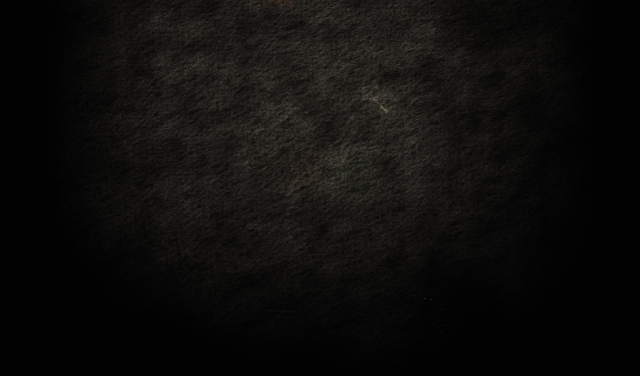
Reproduce this background procedurally as a Shadertoy shader.

```glsl
// Dark weathered stone wall, lit softly from above, with rust stains and fine scratches.

const vec3 STONE_COLOR = vec3(0.148, 0.139, 0.119);
const vec3 SHADOW_COLOR = vec3(0.003, 0.003, 0.005);
const vec3 RUST_COLOR = vec3(0.075, 0.036, 0.016);
const vec3 PALE_COLOR = vec3(0.105, 0.100, 0.078);
const vec3 MOSS_COLOR = vec3(0.022, 0.034, 0.018);
const vec3 SPECK_COLOR = vec3(0.24, 0.22, 0.15);
const vec2 LIGHT_CENTER = vec2(0.50, 0.76);
const vec2 LIGHT_RADIUS = vec2(0.53, 0.78);
const float GRAIN_SCALE = 165.0;
const float GRAIN_TILT = 0.36;
const float RELIEF = 0.85;
const float GRIT_SCALE = 290.0;
const float GRIT = 0.62;
const float SPECK_CELLS = 105.0;

float hash(vec2 p) {
    return fract(sin(dot(p, vec2(127.1, 311.7))) * 43758.5453);
}

float noise(vec2 p) {
    vec2 cell = floor(p);
    vec2 f = fract(p);
    f = f * f * (3.0 - 2.0 * f);
    float low = mix(hash(cell), hash(cell + vec2(1.0, 0.0)), f.x);
    float high = mix(hash(cell + vec2(0.0, 1.0)), hash(cell + vec2(1.0, 1.0)), f.x);
    return mix(low, high, f.y);
}

float fbm(vec2 p) {
    float sum = 0.0;
    float weight = 0.5;
    for (int i = 0; i < 4; i++) {
        sum += weight * noise(p);
        p = mat2(1.6, 1.2, -1.2, 1.6) * p + 7.3;
        weight *= 0.5;
    }
    return sum;
}

vec2 rotate(vec2 p, float angle) {
    float c = cos(angle);
    float s = sin(angle);
    return vec2(c * p.x + s * p.y, c * p.y - s * p.x);
}

// Soft elliptical patch, 1 at its center
float patchAt(vec2 uv, vec2 center, vec2 radius) {
    vec2 d = (uv - center) / radius;
    return exp(-dot(d, d));
}

// Thin line with faded ends
float scratch(vec2 p, vec2 a, vec2 b, float width) {
    vec2 along = b - a;
    float t = clamp(dot(p - a, along) / dot(along, along), 0.0, 1.0);
    float d = length(p - a - along * t);
    return smoothstep(width, 0.0, d) * (1.0 - pow(abs(2.0 * t - 1.0), 3.0));
}

// Height of the rough surface, stretched along the tilted grain
float surface(vec2 p) {
    vec2 q = rotate(p, GRAIN_TILT) * GRAIN_SCALE;
    return 0.55 * noise(q * vec2(0.5, 0.9)) + 0.45 * noise(q * vec2(1.0, 1.4) + 31.0);
}

float specks(vec2 p) {
    vec2 q = p * SPECK_CELLS;
    vec2 cell = floor(q);
    vec2 center = 0.3 + 0.4 * vec2(hash(cell + 3.1), hash(cell + 8.7));
    float dotMask = smoothstep(0.30, 0.10, length(fract(q) - center));
    return dotMask * smoothstep(0.92, 1.0, hash(cell + 15.3));
}

void mainImage(out vec4 fragColor, in vec2 fragCoord) {
    vec2 uv = fragCoord / iResolution.xy;
    vec2 p = fragCoord / iResolution.y;

    // Broad light, fading to black at the sides and floor
    float reach = length((uv - LIGHT_CENTER) / LIGHT_RADIUS);
    float light = smoothstep(1.04, 0.05, reach + 0.25 * (fbm(p * 5.0 + 2.0) - 0.47));
    light *= smoothstep(0.03, 0.17, uv.x) * smoothstep(0.97, 0.86, uv.x);

    // Mottling, vertical streaks, embossed grain, crevices and hairline veins
    float blotch = 0.50 + 1.05 * fbm(rotate(p, GRAIN_TILT) * vec2(14.0, 22.0));
    float streak = 0.87 + 0.26 * noise(p * vec2(34.0, 3.5));
    float relief = surface(p) - surface(p + vec2(0.003, -0.003));
    float grain = 1.0 + RELIEF * relief + GRIT * (noise(p * GRIT_SCALE) - 0.5);
    float crevice = smoothstep(0.60, 0.85, noise(rotate(p, GRAIN_TILT) * vec2(38.0, 120.0)));
    float vein = smoothstep(0.025, 0.0, abs(fbm(p * 8.0 + 11.0) - 0.47)) * noise(p * 20.0);
    float dark = 0.45 * patchAt(uv, vec2(0.745, 0.94), vec2(0.06, 0.06))
               + 0.25 * patchAt(uv, vec2(0.70, 0.80), vec2(0.06, 0.05));
    float rough = blotch * streak * max(grain, 0.1) * (1.0 - 0.3 * crevice) * (1.0 - dark);
    vec3 color = SHADOW_COLOR + STONE_COLOR * light * rough * (1.0 + 0.35 * vein);

    // Rust, pale plaster and moss stains
    float ragged = grain * smoothstep(0.25, 0.60, fbm(p * 24.0));
    float rust = 1.7 * patchAt(uv, vec2(0.425, 1.0), vec2(0.028, 0.018))
               + 0.55 * patchAt(uv, vec2(0.46, 0.57), vec2(0.04, 0.08))
               + 0.40 * patchAt(uv, vec2(0.525, 0.745), vec2(0.025, 0.03));
    float pale = 0.65 * patchAt(uv, vec2(0.588, 0.735), vec2(0.032, 0.060))
               + 0.40 * patchAt(uv, vec2(0.638, 0.925), vec2(0.05, 0.05))
               + 0.25 * patchAt(uv, vec2(0.83, 0.845), vec2(0.05, 0.06))
               + 0.20 * patchAt(uv, vec2(0.29, 0.88), vec2(0.07, 0.08));
    float moss = patchAt(uv, vec2(0.54, 0.53), vec2(0.05, 0.06));
    color += (RUST_COLOR * rust + PALE_COLOR * pale + MOSS_COLOR * moss) * ragged;

    // Scratches and flecks
    vec2 aspect = vec2(iResolution.x / iResolution.y, 1.0);
    float lines = scratch(p, vec2(0.572, 0.82) * aspect, vec2(0.592, 0.76) * aspect, 0.006)
                + scratch(p, vec2(0.583, 0.74) * aspect, vec2(0.606, 0.70) * aspect, 0.005)
                + 0.18 * scratch(p, vec2(0.40, 0.175) * aspect, vec2(0.65, 0.16) * aspect, 0.005);
    float fleckArea = 0.45 * light + 0.8 * patchAt(uv, vec2(0.665, 0.19), vec2(0.04, 0.09));
    color += SPECK_COLOR * (0.8 * lines * ragged + specks(p) * fleckArea);

    fragColor = vec4(max(color, 0.0), 1.0);
}
```
